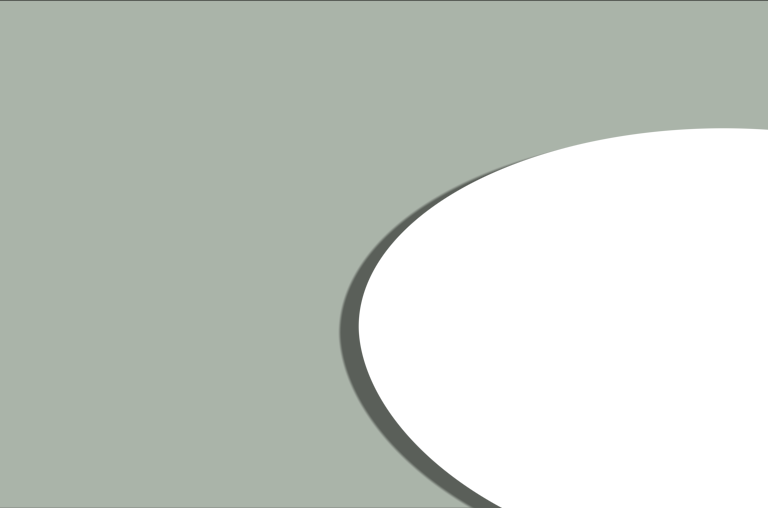
A Shadertoy shader for this background:

```glsl
// A large white oval with a dark offset shadow on a flat sage background.
#define SAGE vec3(0.668, 0.704, 0.664)
#define SHADE vec3(0.353, 0.373, 0.349)
#define PAPER vec3(1.0)
#define CENTRE vec2(1.4241, 0.357)
#define SHADOW_SHIFT vec2(-0.0375, -0.0118)
#define HALF_WIDTH 0.718
#define RISE 0.3905
#define DROP 0.4694
#define LOWER_POWER 1.85
#define SHADOW_BLUR 0.004
#define RULE_WIDTH 0.002

// Approximate signed distance to an oval whose lower half is deeper and leaner.
float ovalDistance(vec2 p) {
    bool upper = p.y > 0.0;
    vec2 radii = vec2(HALF_WIDTH, upper ? RISE : DROP);
    float power = upper ? 2.0 : LOWER_POWER;
    vec2 q = max(abs(p) / radii, vec2(1e-4));
    vec2 terms = pow(q, vec2(power));
    vec2 slope = power * terms / (q * radii);
    return (terms.x + terms.y - 1.0) / max(length(slope), 1e-3);
}

// Coverage of the region where the distance is negative.
float coverage(float dist, float feather) {
    return 1.0 - smoothstep(-feather, feather, dist);
}

void mainImage(out vec4 fragColor, in vec2 fragCoord) {
    vec2 p = fragCoord / iResolution.y;
    float pixel = 1.0 / iResolution.y;
    vec3 color = SAGE;

    // Thin rule along the top, with a fainter one along the bottom
    float topRule = clamp((p.y + 0.5 * pixel - 1.0 + RULE_WIDTH) / pixel, 0.0, 1.0);
    float bottomRule = clamp((RULE_WIDTH - p.y + 0.5 * pixel) / pixel, 0.0, 1.0);
    color = mix(color, SHADE, topRule + 0.25 * bottomRule);

    // Soft shadow, then the crisp oval
    float shadow = ovalDistance(p - CENTRE - SHADOW_SHIFT);
    color = mix(color, SHADE, coverage(shadow, max(SHADOW_BLUR, pixel)));
    float oval = ovalDistance(p - CENTRE);
    color = mix(color, PAPER, coverage(oval, 0.75 * pixel));

    fragColor = vec4(color, 1.0);
}
```
